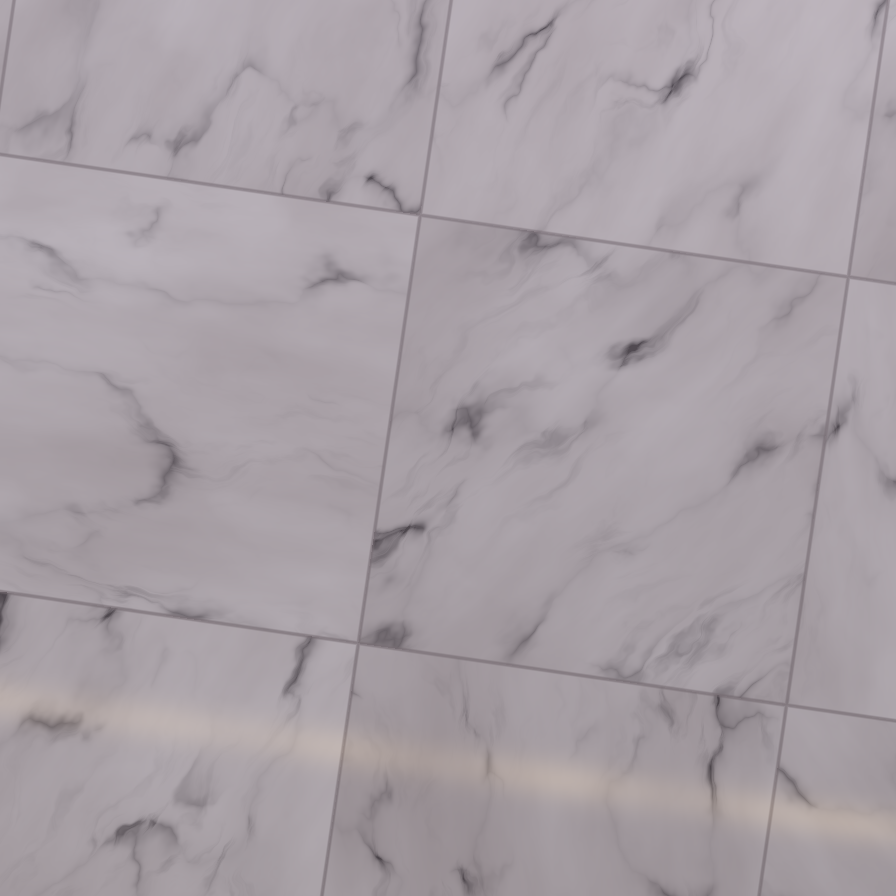
Give the GLSL for this texture, as a WebGL 1 fragment shader.

```glsl
precision highp float;
// Polished marble floor: large square tiles on a slightly turned grid, thin soft joints.
// Each tile gets its own vein direction and seed; warped gradient noise makes clouds,
// broken dark veins and fine fibres. A warm band of reflected light crosses the floor.

uniform vec2 u_resolution;

float hash(vec2 p) {
  return fract(sin(dot(p, vec2(127.1, 311.7))) * 43758.55);
}

float cornerSlope(vec2 cell, vec2 offset) {
  float angle = 6.2832 * hash(cell);
  return dot(vec2(cos(angle), sin(angle)), offset);
}

float gradientNoise(vec2 p) {
  vec2 i = floor(p), f = fract(p);
  vec2 u = f * f * f * (f * (f * 6.0 - 15.0) + 10.0);
  float low = mix(cornerSlope(i, f), cornerSlope(i + vec2(1, 0), f - vec2(1, 0)), u.x);
  float high = mix(cornerSlope(i + vec2(0, 1), f - vec2(0, 1)),
                   cornerSlope(i + vec2(1, 1), f - vec2(1, 1)), u.x);
  return 1.4 * mix(low, high, u.y);
}

float fbm(vec2 p) {
  float sum = 0.0, amplitude = 0.5;
  for (int k = 0; k < 5; k++) {
    sum += amplitude * gradientNoise(p);
    p = mat2(1.6, 1.2, -1.2, 1.6) * p + 7.3;
    amplitude *= 0.5;
  }
  return sum;
}

mat2 rotation(float a) {
  return mat2(cos(a), -sin(a), sin(a), cos(a));
}

// Darkness of the veins; s.x runs along the grain, one unit is one tile
float veins(vec2 s) {
  vec2 warp = vec2(fbm(s * vec2(2.5, 4.0)), fbm(s * vec2(2.5, 4.0) + 31.7));
  vec2 w = s + warp * vec2(0.22, 0.16);
  float ridge = abs(gradientNoise(w * vec2(1.5, 2.7)));
  float branch = abs(gradientNoise(w * vec2(2.3, 4.3) + 53.1));
  float fleckMask = smoothstep(0.02, 0.5, gradientNoise(s * vec2(4.5, 7.0) + warp + 11.9));
  float patches = smoothstep(-0.25, 0.35, gradientNoise(s * 2.1 + 83.3));
  float fibre = smoothstep(0.0, 0.6, fbm(w * vec2(5.0, 21.0) + 19.4));
  float core = exp(-ridge * 19.0) * fleckMask * (0.55 + 1.1 * fibre);
  float side = exp(-branch * 24.0) * fleckMask * patches;
  float feather = fibre * (0.07 + 0.33 * exp(-ridge * 7.0)) * patches;
  return 0.85 * core + 0.35 * side + feather + 0.09 * exp(-ridge * 15.0);
}

void main() {
  vec2 p = gl_FragCoord.xy / u_resolution;

  // Tile grid
  vec2 q = rotation(-0.143) * (p - vec2(0.469, 0.760));
  q = vec2(dot(p - vec2(0.469, 0.760), vec2(0.990, -0.143)),
           dot(p - vec2(0.469, 0.760), vec2(0.143, 0.990))) / 0.483;
  vec2 tile = floor(q);
  vec2 local = fract(q);

  // The grain turns from tile to tile
  float grain = 1.08 + tile.y * (0.96 + 0.1 * tile.x)
              + tile.y * tile.y * (0.61 + 0.98 * tile.x);
  vec2 along = vec2(cos(grain), sin(grain));
  vec2 centered = p - vec2(0.469, 0.760) - 0.483 * (tile + 0.5) * 0.0;
  vec2 s = vec2(dot(centered, along), dot(centered, vec2(-along.y, along.x))) / 0.483;
  s += 20.0 * vec2(hash(tile + 3.7), hash(tile + 9.2));

  // Cloudy stone
  float cloud = fbm(s * vec2(1.1, 2.3) + 0.4 * fbm(s * 2.0));
  float streak = fbm(s * vec2(2.0, 9.0) + 41.0);
  vec3 color = mix(vec3(0.615, 0.578, 0.598), vec3(0.705, 0.678, 0.703),
                   clamp(0.56 + 0.75 * cloud + 0.3 * streak, 0.0, 1.0));
  color += 0.022 * (hash(tile + 5.1) - 0.5);
  color = mix(color, vec3(0.27, 0.245, 0.27), clamp(veins(s), 0.0, 0.9));

  // Joints
  vec2 edge = min(local, 1.0 - local) * 0.483;
  float joint = 1.0 - smoothstep(0.0006, 0.0032, min(edge.x, edge.y));
  color = mix(color, vec3(0.47, 0.43, 0.455), 0.65 * joint);

  // Room light: brighter and cooler at the top, warm band near the bottom
  color *= 0.95 + 0.10 * p.y + 0.05 * p.x * p.y * p.y;
  color += vec3(-0.004, 0.0, 0.008) * (p.y - 0.4);
  float band = (q.y + 1.247) / 0.048;
  float glow = exp(-band * band) * (0.8 + 0.4 * gradientNoise(q * vec2(3.0, 1.0)));
  color += vec3(0.085, 0.068, 0.030) * glow;

  gl_FragColor = vec4(color, 1.0);
}
```
